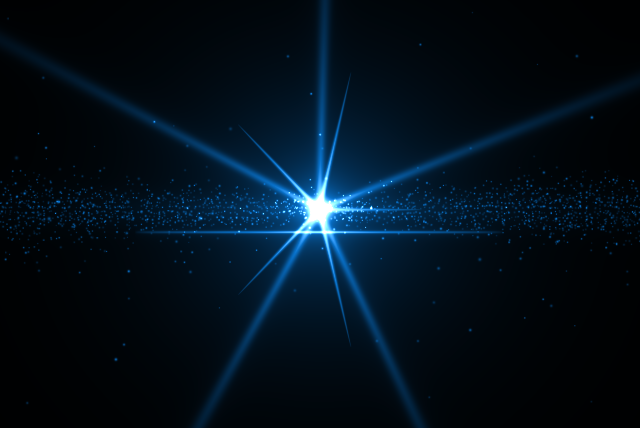
Write a Shadertoy shader that draws this background.

```glsl
// Blue starburst with long beams, sharp spikes and a horizontal band of glittering dust.

vec3 hash3(vec2 cell) {
    vec3 h = fract(vec3(cell.xyx) * vec3(0.1031, 0.1030, 0.0973));
    h += dot(h, h.yxz + 33.33);
    return fract((h.xxy + h.yzz) * h.zyx);
}

// Coordinates along (x) and across (y) a line leaving the origin
vec2 alongRay(vec2 q, float angle) {
    vec2 dir = vec2(cos(angle), sin(angle));
    return vec2(dot(q, dir), dir.x * q.y - dir.y * q.x);
}

// Wide beam that spreads and fades outwards
float beam(vec2 q, float angle) {
    vec2 r = alongRay(q, angle);
    float t = max(r.x, 0.0);
    float width = 0.007 + 0.015 * t;
    float soft = exp(-pow(r.y / width, 2.0)) + 0.3 * exp(-abs(r.y) / (2.0 * width));
    return 0.48 * soft * exp(-2.1 * t) * smoothstep(0.0, 0.03, r.x);
}

// Thin needle that tapers to a point
float spike(vec2 q, float angle, float len) {
    vec2 r = alongRay(q, angle);
    float taper = clamp(1.0 - r.x / len, 0.0, 1.0);
    float width = 0.0012 + 0.0045 * taper;
    return 0.85 * sqrt(taper) * exp(-pow(r.y / width, 2.0)) * smoothstep(0.0, 0.02, r.x);
}

// One jittered speck per grid cell, kept where its hash falls below the density
float specks(vec2 q, float size, float radius, float spread, float flare, float density, float seed) {
    vec2 cell = floor(q / size);
    vec3 h = hash3(cell + seed);
    vec3 k = hash3(cell + seed + 71.7);
    vec2 center = (cell + 0.2 + 0.6 * h.xy) * size;
    float band = exp(-pow(center.y / (spread + flare * abs(center.x)), 2.0));
    float r = radius * mix(0.65, 1.15, k.x);
    float dist = length(q - center);
    return step(h.z, density * band) * mix(0.25, 1.0, k.y * k.y) * exp(-dist * dist / (r * r));
}

void mainImage(out vec4 fragColor, in vec2 fragCoord) {
    vec2 q = (fragCoord - 0.5 * iResolution.xy) / iResolution.y - vec2(-0.002, 0.010);
    float d = length(q);

    // Broad halo and hot core
    float light = 0.52 * exp(-length(q * vec2(0.95, 1.0)) / 0.19);
    light += 0.8 * exp(-d / 0.03) + 2.0 * exp(-d * d / 0.00035);

    // Long beams
    float beams[5] = float[5](1.543, 2.652, 0.383, -2.077, -1.135);
    for (int i = 0; i < 5; i++) light += beam(q, beams[i]);

    // Needles, mirrored above and below
    vec2 m = vec2(q.x, abs(q.y));
    light += spike(m, 1.343, 0.33) + spike(m, 2.331, 0.275);
    light += 0.8 * spike(q, 0.0, 0.24);

    // Flat streak under the core
    float reach = max(1.0 - abs(q.x) / 0.43, 0.0);
    float below = abs(q.y + 0.0525);
    light += sqrt(reach) * (0.6 * exp(-pow(below / 0.003, 2.0)) + 0.16 * exp(-below / 0.01));

    // Hazy band behind the dust
    light += 0.16 * exp(-pow(q.y / (0.022 + 0.045 * abs(q.x)), 2.0)) * exp(-2.8 * abs(q.x));

    // Fine dust in rotated overlapping layers
    float dust = 0.0;
    for (int i = 0; i < 4; i++) {
        float n = float(i);
        vec2 shifted = q + vec2(0.0037 * n, 0.0);
        dust += specks(shifted, 0.0105 + 0.0017 * n, 0.0022, 0.027, 0.042, 0.65, 19.0 * n);
    }
    light += dust * mix(0.55, 0.85, exp(-3.0 * abs(q.x)));

    // Larger stray specks and sparse stars
    light += 0.7 * specks(q, 0.027, 0.0026, 0.085, 0.03, 0.4, 113.0);
    light += 0.9 * specks(q, 0.083, 0.0036, 0.28, 0.0, 0.26, 207.0);

    // Blue ramp that overflows to white
    vec3 color = vec3(0.04, 0.56, 1.0) * light;
    color += vec3(1.0, 0.5, 0.2) * max(light - 0.78, 0.0);
    fragColor = vec4(clamp(color, 0.0, 1.0), 1.0);
}
```
